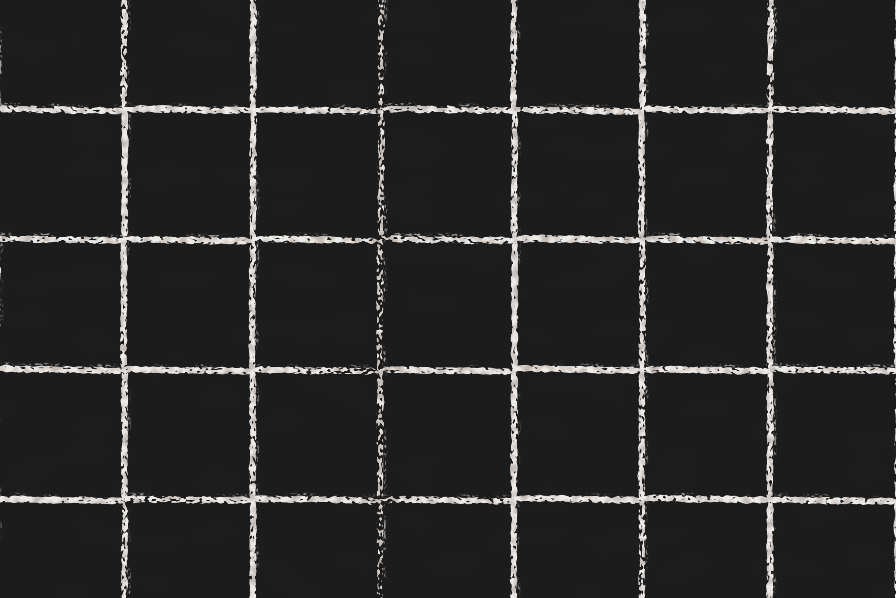
A Shadertoy shader for this texture:

```glsl
float hash(vec2 p) {
    vec3 q = fract(vec3(p.xyx) * 0.1031);
    q += dot(q, q.yzx + 33.33);
    return fract((q.x + q.y) * q.z);
}

vec2 gradient(vec2 cell) {
    float angle = 6.2832 * hash(cell);
    return vec2(cos(angle), sin(angle));
}

float gradientNoise(vec2 p) {
    vec2 i = floor(p), f = fract(p);
    vec2 u = f * f * f * (f * (f * 6.0 - 15.0) + 10.0);
    vec2 e = vec2(1, 0);
    float low = mix(dot(gradient(i), f), dot(gradient(i + e), f - e), u.x);
    float high = mix(dot(gradient(i + e.yx), f - e.yx),
                     dot(gradient(i + e.xx), f - e.xx), u.x);
    return mix(low, high, u.y);
}

// Coverage of the grout lines lying at whole values of "across"
float grout(float along, float across, float tilt, float wear, float seed, float pixel) {
    float line = round(across);
    vec2 id = vec2(floor(along), line) + seed;
    float t = fract(along);
    float track = line * 17.3 + seed;

    // Each tile side shifts and leans a little, with a ragged edge
    float d = across - line - tilt * (t - 0.5) - 0.012 * (hash(id) - 0.5);
    d += 0.008 * gradientNoise(vec2(along * 7.0, track));
    float corner = smoothstep(0.0, 0.07, min(t, 1.0 - t));
    float halfWidth = (0.025 + 0.012 * gradientNoise(vec2(along * 19.0, track + 5.5)))
                    * mix(0.75, 1.0, corner);
    float body = 1.0 - smoothstep(-0.6 * pixel, 0.6 * pixel, abs(d) - halfWidth);

    // Chips eat in from the rim, in patches
    float rim = min(abs(d) / halfWidth, 1.2);
    float age = hash(id + 41.7);
    wear += 0.2 * age * age + 0.22 * gradientNoise(vec2(along * 3.0, track + 9.2));
    float chip = gradientNoise(vec2(along * 26.0, d * 48.0 + track + 0.4));
    float intact = smoothstep(-0.12, 0.12, chip + 0.4 - wear - 0.22 * rim * rim);

    // Broken smear of grout on one side of the line
    float side = d - 0.037;
    float patches = smoothstep(0.05, 0.3, gradientNoise(vec2(along * 4.0, track + 2.6)) + 0.3 * wear);
    float grain = smoothstep(-0.1, 0.3, gradientNoise(vec2(along * 33.0, d * 60.0 + track + 7.3)));
    float smear = 0.65 * patches * grain * exp(-side * side * 9000.0);

    return max(body * intact, smear);
}

void mainImage(out vec4 fragColor, in vec2 fragCoord) {
    vec2 uv = fragCoord / iResolution.xy;
    float pixel = 7.0 / iResolution.x;

    // Seven columns, the right ones pushed over, and 4.6 rows
    vec2 p = uv * vec2(7.0, 4.6) + vec2(0.0, 0.245);
    p.x += 0.028 - 0.045 * smoothstep(3.0, 4.0, p.x);

    // Glazed tiles with a faint mottle and rare specks
    vec3 color = vec3(0.11) + 0.006 * gradientNoise(p * vec2(2.0, 5.0));
    color += 0.12 * smoothstep(0.66, 0.76, gradientNoise(p * 23.0 + 3.7));

    // The third column joint is the most worn
    float worn = 0.24 * exp(-30.0 * (p.x - 3.0) * (p.x - 3.0));
    float upright = grout(p.y, p.x, 0.004, worn + 0.03, 13.0, pixel);
    float level = grout(p.x, p.y, -0.016, worn, 71.0, pixel);

    // Stained grout, from off-white to warm grey
    float stain = smoothstep(-0.3, 0.5, gradientNoise(p * 14.0 + 8.1) + worn);
    vec3 groutColor = mix(vec3(0.93, 0.92, 0.91), vec3(0.76, 0.73, 0.71), stain);
    color = mix(color, groutColor, max(upright, level));

    fragColor = vec4(color, 1.0);
}
```
